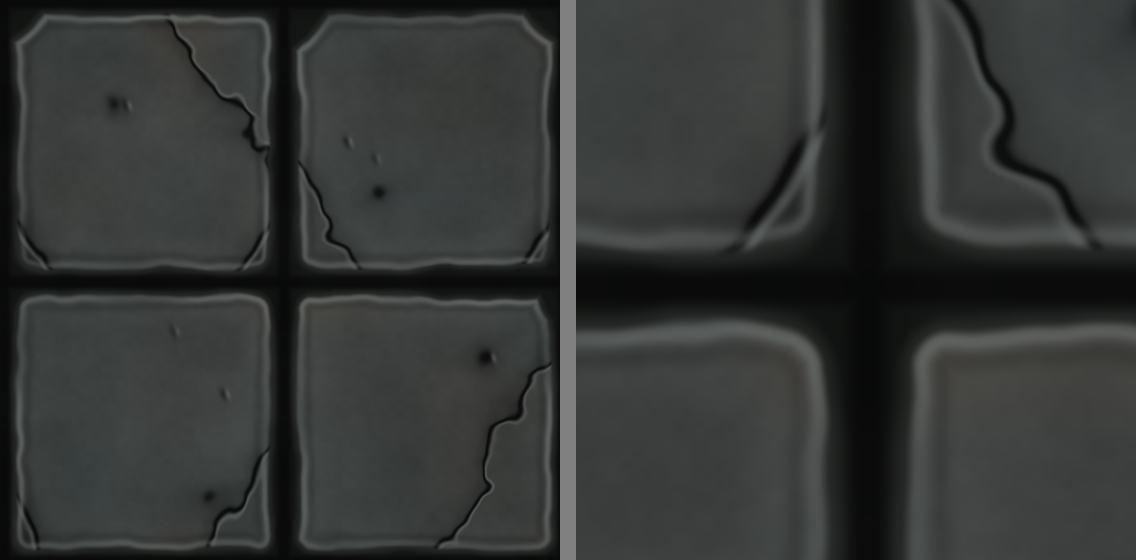
Left: the whole. Right: its middle third, enlarged.
A WebGL 1 fragment shader for this texture:

```glsl
precision highp float;
// Worn slate paving: two by two square slabs set in near-black joints.
// Each slab is a wobbly rounded box with lit rims, chipped or cracked corners,
// pits and mottled stone; all noise wraps with the canvas.
uniform vec2 u_resolution;

float hash(vec2 p) {
  return fract(sin(dot(p, vec2(127.1, 311.7))) * 43758.545);
}

// Value noise with `freq` cells per slab, wrapping every two slabs
float noise(vec2 p, float freq) {
  p *= freq;
  vec2 i = floor(p), f = fract(p);
  f = f * f * f * (f * (f * 6.0 - 15.0) + 10.0);
  float period = 2.0 * freq;
  vec2 a = mod(i, period), b = mod(i + 1.0, period);
  return mix(mix(hash(a), hash(vec2(b.x, a.y)), f.x),
             mix(hash(vec2(a.x, b.y)), hash(b), f.x), f.y);
}

float ridge(float x, float width) {
  return exp(-x * x / (width * width));
}

// Chooses a value per slab: lower left, lower right, upper left, upper right
vec4 pick(vec2 id, vec4 ll, vec4 lr, vec4 ul, vec4 ur) {
  return mix(mix(ll, lr, id.x), mix(ul, ur, id.x), id.y);
}

// Small raised chip: x is its light, y its shadow
vec2 chip(vec2 q) {
  q.x += q.y * 0.25;
  return vec2(ridge(length(q * vec2(1.0, 0.5)), 0.009),
              ridge(length((q + vec2(0.015, 0.0)) * vec2(1.0, 0.6)), 0.014));
}

void main() {
  vec2 p = gl_FragCoord.xy / u_resolution * 2.0 + vec2(-0.014, 0.008);
  vec2 id = mod(floor(p), 2.0);
  vec2 q = fract(p) - 0.5;

  // Slab outline with an uneven edge
  float wobble = (noise(p, 5.0) - 0.5) * 0.028 + (noise(p, 14.0) - 0.5) * 0.012;
  vec2 e = abs(q) - 0.405;
  float d = length(max(e, 0.0)) + min(max(e.x, e.y), 0.0) - 0.042 + wobble;

  // Corner cuts, ordered as the slabs are: short ones chip, long ones crack
  vec4 cutX = pick(id, vec4(0.06, 0.20, 0.02, 0.02), vec4(0.02, 0.38, 0.02, 0.05),
                       vec4(0.10, 0.09, 0.08, 0.34), vec4(0.18, 0.09, 0.11, 0.08));
  vec4 cutY = pick(id, vec4(0.16, 0.34, 0.02, 0.02), vec4(0.02, 0.64, 0.02, 0.10),
                       vec4(0.13, 0.13, 0.08, 0.47), vec4(0.32, 0.13, 0.11, 0.08));
  float jag = (noise(p, 8.0) - 0.5) * 0.13 + (noise(p, 19.0) - 0.5) * 0.07;
  float crackLight = 0.0, crackDark = 0.0, shade = 1.0;
  for (int k = 0; k < 4; k++) {
    float n = float(k);
    vec2 side = vec2(mod(n, 2.0), floor(n / 2.0)) * 2.0 - 1.0;
    vec2 cut = vec2(cutX[k], cutY[k]);
    vec2 fromCorner = 0.445 - q * side;
    float l = (1.0 - dot(fromCorner, 1.0 / cut)) / length(1.0 / cut);
    l += jag * min(length(cut), 0.6);
    if (cut.y > 0.12) {
      crackLight += ridge(l - 0.007, 0.007);
      crackDark += 0.65 * ridge(l + 0.008, 0.009);
      crackDark += 0.22 * ridge(min(l, 0.0), 0.06) * smoothstep(0.01, -0.01, l);
      float sunk = 0.4 * (1.0 - smoothstep(0.12, 0.45, cut.y));
      shade *= 1.0 - sunk * smoothstep(-0.005, 0.02, l);
    } else {
      d = max(d, l);
    }
  }

  // Mottled stone with faint cool and warm stains and fine grain
  float mottle = noise(p, 2.0) * 0.5 + noise(p, 5.0) * 0.3 + noise(p, 11.0) * 0.2;
  float grain = noise(p, 36.0) * 0.6 + noise(p, 80.0) * 0.4;
  vec3 stone = vec3(0.238, 0.251, 0.246) + (mottle - 0.5) * 0.085 + (grain - 0.5) * 0.018;
  stone += vec3(-0.012, 0.002, 0.008) * (noise(p + 0.37, 3.0) - 0.4);
  stone += vec3(0.022, 0.004, -0.006) * smoothstep(0.65, 1.0, noise(p + 0.71, 3.0));
  stone += 0.018 * smoothstep(-0.16, -0.02, d);
  stone *= shade * (1.0 - min(crackDark, 0.8));
  stone = mix(stone, vec3(0.37, 0.39, 0.38), min(crackLight, 1.0) * (0.35 + 0.4 * noise(p, 7.0)));

  // Pits and chips: xy is a dark pit, zw a chip, then one extra chip
  vec4 spots = pick(id, vec4(0.23, -0.27, 0.30, 0.10), vec4(0.22, 0.23, 0.25, 0.23),
                        vec4(-0.104, 0.133, -0.05, 0.13), vec4(-0.16, -0.185, -0.26, 0.0));
  vec2 extra = pick(id, vec4(0.12, 0.325, 0.0, 0.0), vec4(0.25, 0.23, 0.0, 0.0),
                        vec4(-0.05, 0.13, 0.0, 0.0), vec4(-0.16, -0.06, 0.0, 0.0)).xy;
  float pit = length(q - spots.xy) + (noise(p, 24.0) - 0.5) * 0.02;
  stone *= 1.0 - 0.5 * ridge(pit, 0.022) - 0.2 * ridge(pit, 0.06);
  vec2 chips = max(chip(q - spots.zw), chip(q - extra) * 0.7);
  stone = mix(stone * (1.0 - 0.4 * chips.y), vec3(0.40, 0.42, 0.40), chips.x * 0.6);

  // Worn rim: a dark inner line and a broken highlight, weaker at the bottom
  float wear = smoothstep(0.1, 0.9, noise(p + 0.5, 4.0)) * mix(0.5, 1.0, smoothstep(-0.45, -0.3, q.y));
  stone *= 1.0 - 0.14 * ridge(d + 0.038, 0.014);
  stone = mix(stone, vec3(0.39, 0.41, 0.40), ridge(d + 0.013, 0.010) * (0.2 + 0.6 * wear));

  // Joint: dim bevel falling to a black core along the slab borders
  float border = 0.5 - max(abs(q.x), abs(q.y));
  vec3 joint = mix(vec3(0.145, 0.153, 0.147), vec3(0.075, 0.083, 0.077), smoothstep(0.0, 0.03, d));
  joint += (noise(p, 9.0) - 0.5) * 0.025;
  joint *= mix(0.5, 1.0, smoothstep(0.008, 0.035, border));

  gl_FragColor = vec4(mix(stone, joint, smoothstep(-0.007, 0.007, d)), 1.0);
}
```
